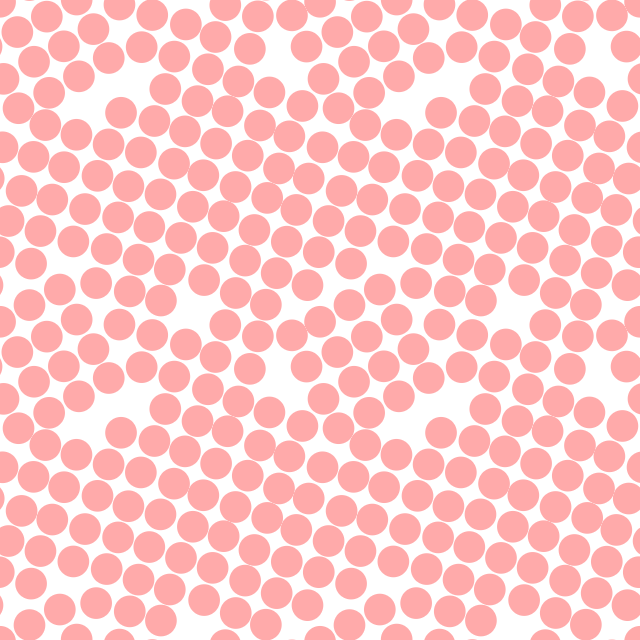
Give the GLSL for this pattern, as a Shadertoy shader.

```glsl
// Pink discs packed in a tilted square lattice around a turned grain, tiled two by two.

const vec3  DISC_COLOR   = vec3(1.0, 0.667, 0.667);
const vec3  GROUND_COLOR = vec3(1.0);
const float TILES        = 2.0;                   // repeats across the canvas
const vec2  GRAIN_CENTER = vec2(0.1224, 0.1146);  // in tile units, y down
const vec2  PHASE        = vec2(-0.05, 0.39);     // lattice offset from the grain
const vec2  VACANCY      = vec2(15.0, 25.0);      // id of the empty lattice site
// Lengths below are in lattice steps
const float RADIUS       = 0.469;
const float CLEARANCE    = 0.95;                  // least distance to a grain disc
const float GRAIN_HALF   = 1.5;                   // grain holds 4 x 4 discs
const float JITTER       = 0.034;
const float WARP         = 0.08;
const float STEPS        = 30.0;                  // lattice period in id units
const float TAU          = 6.2831853;
const float DIAGONAL     = 0.70710678;

vec2 hash2(vec2 p) {
    return fract(sin(vec2(dot(p, vec2(127.1, 311.7)),
                          dot(p, vec2(269.5, 183.3)))) * 43758.5453);
}

// The lattice step is the vector (3, 1) / STEPS of the tile
vec2 tileToLattice(vec2 q) { return vec2(3.0 * q.x + q.y, 3.0 * q.y - q.x) * STEPS / 10.0; }
vec2 siteId(vec2 s)        { return vec2(3.0 * s.x - s.y, s.x + 3.0 * s.y); }

// The grain is turned by 45 degrees against the lattice
vec2 latticeToGrain(vec2 s) { return vec2(s.x - s.y, s.x + s.y) * DIAGONAL; }
vec2 grainToLattice(vec2 g) { return vec2(g.x + g.y, g.y - g.x) * DIAGONAL; }

vec2 nearestGrainSite(vec2 g) {
    return clamp(floor(g) + 0.5, -GRAIN_HALF, GRAIN_HALF);
}

// Shifts a site by a smooth periodic wave and a small random amount
vec2 displace(vec2 site, vec2 id) {
    vec2 wave = sin(TAU * siteId(site).yx / STEPS + vec2(0.6, 2.1));
    return site + WARP * wave + JITTER * (2.0 * hash2(id) - 1.0);
}

float discDistance(vec2 p, vec2 site, vec2 id) {
    return length(p - displace(site, id)) - RADIUS;
}

float latticeDiscs(vec2 p) {
    float d = 1.0;
    vec2 base = round(p - PHASE);
    for (int y = -1; y <= 1; y++)
    for (int x = -1; x <= 1; x++) {
        vec2 cell = base + vec2(x, y);
        vec2 site = cell + PHASE;
        vec2 id = siteId(cell);
        id -= STEPS * floor((id + 0.5) / STEPS);
        vec2 g = latticeToGrain(site);
        bool crowded = distance(g, nearestGrainSite(g)) < CLEARANCE;
        bool vacant = distance(id, VACANCY) < 0.5;
        if (!crowded && !vacant) d = min(d, discDistance(p, site, id));
    }
    return d;
}

float grainDiscs(vec2 p) {
    float d = 1.0;
    vec2 base = floor(latticeToGrain(p)) + 0.5;
    for (int y = -1; y <= 1; y++)
    for (int x = -1; x <= 1; x++) {
        vec2 g = base + vec2(x, y);
        if (max(abs(g.x), abs(g.y)) < GRAIN_HALF + 0.1)
            d = min(d, discDistance(p, grainToLattice(g), g + 50.0));
    }
    return d;
}

void mainImage(out vec4 fragColor, in vec2 fragCoord) {
    // Tile coordinates centred on the grain
    vec2 uv = fragCoord / iResolution.y;
    vec2 q = vec2(uv.x, 1.0 - uv.y) * TILES - GRAIN_CENTER;
    vec2 p = tileToLattice(fract(q + 0.5) - 0.5);

    // Antialiased discs, one pixel wide edge
    float pixel = TILES / iResolution.y * length(tileToLattice(vec2(1.0, 0.0)));
    float d = min(latticeDiscs(p), grainDiscs(p));
    float cover = clamp(0.5 - d / pixel, 0.0, 1.0);
    fragColor = vec4(mix(GROUND_COLOR, DISC_COLOR, cover), 1.0);
}
```
